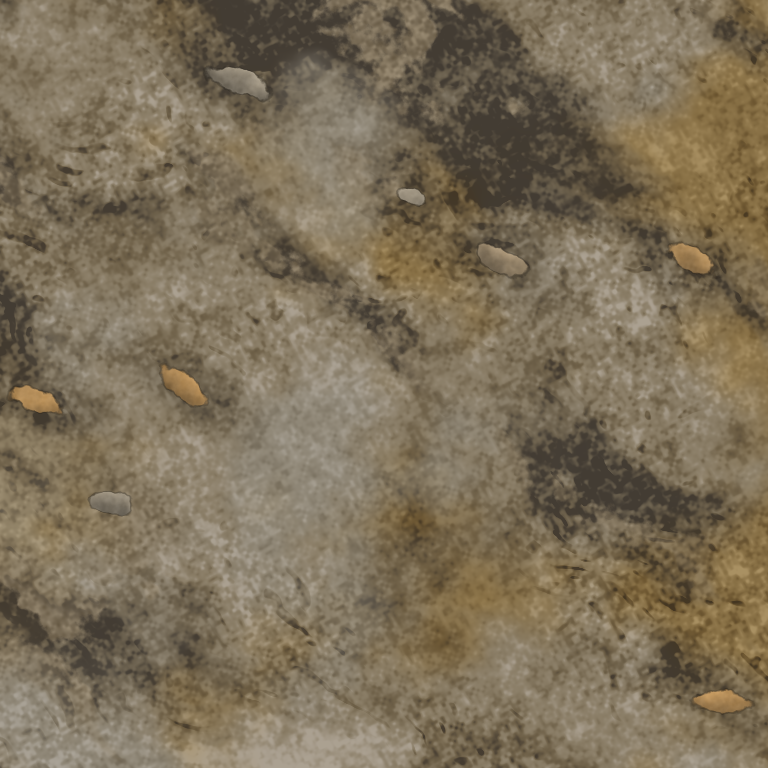
This texture is drawn by a Shadertoy shader. Its source:

```glsl
// Weathered stone ground with diagonal dark stains, ochre patches, gritty pits and scattered chips

float hash(vec2 p) {
    vec3 q = fract(vec3(p.xyx) * 0.1031);
    q += dot(q, q.yzx + 33.33);
    return fract((q.x + q.y) * q.z);
}

float noise(vec2 p) {
    vec2 i = floor(p), f = fract(p);
    f = f * f * (3.0 - 2.0 * f);
    return mix(mix(hash(i), hash(i + vec2(1, 0)), f.x),
               mix(hash(i + vec2(0, 1)), hash(i + vec2(1, 1)), f.x), f.y);
}

float fbm(vec2 p) {
    float sum = 0.0, amp = 0.516;
    for (int i = 0; i < 5; i++) {
        sum += amp * noise(p);
        p = mat2(1.6, 1.2, -1.2, 1.6) * p + 7.3;
        amp *= 0.5;
    }
    return sum;
}

vec2 rotate(vec2 p, float a) {
    float c = cos(a), s = sin(a);
    return vec2(c * p.x + s * p.y, c * p.y - s * p.x);
}

// Stone colour from dark damp soil to pale dry crust
vec3 stoneRamp(float t) {
    vec3 c = mix(vec3(0.27, 0.235, 0.19), vec3(0.43, 0.375, 0.28), smoothstep(0.0, 0.36, t));
    c = mix(c, vec3(0.54, 0.49, 0.40), smoothstep(0.30, 0.65, t));
    return mix(c, vec3(0.67, 0.63, 0.57), smoothstep(0.60, 1.05, t));
}

// Chips on a jittered grid: rgb is the chip colour, a its coverage; halo is the damp soil around it
vec4 chips(vec2 p, out float halo) {
    vec4 result = vec4(0.0);
    halo = 0.0;
    vec2 cell = floor(p * 5.0);
    float ragged = fbm(p * 38.0) - 0.5;
    vec2 bend = 0.07 * (vec2(fbm(p * 9.0), fbm(p * 9.0 + 31.0)) - 0.5);
    for (int y = -1; y <= 1; y++)
    for (int x = -1; x <= 1; x++) {
        vec2 id = cell + vec2(x, y);
        float present = step(mix(0.92, 0.48, clamp(id.y / 4.0, 0.0, 1.0)), hash(id + 17.0));
        vec2 center = (id + 0.2 + 0.6 * vec2(hash(id + 3.0), hash(id + 59.0))) / 5.0;
        vec2 d = p - center;
        float kind = hash(id + 83.0);

        vec2 wide = rotate(d + bend, -0.5) / vec2(0.15, 0.062);
        halo = max(halo, present * smoothstep(1.15, 0.1, length(wide)));

        vec2 local = rotate(d, -0.9 + 0.8 * hash(id + 41.0));
        vec2 size = mix(vec2(0.018, 0.010), vec2(0.040, 0.017), hash(id + 29.0));
        float e = length(local / size) + 1.3 * ragged;
        float cover = present * smoothstep(1.1, 0.82, e);
        vec3 tint = mix(vec3(0.69, 0.54, 0.34), vec3(0.60, 0.56, 0.49), smoothstep(0.45, 0.75, kind));
        tint *= 0.95 + 0.16 * local.y / size.y + 0.5 * ragged;
        result = mix(result, vec4(tint, 1.0), cover);
    }
    return result;
}

void mainImage(out vec4 fragColor, in vec2 fragCoord) {
    vec2 p = fragCoord / iResolution.y;
    vec2 warp = vec2(fbm(p * 5.0 + 11.0), fbm(p * 5.0 + 47.0)) - 0.5;
    vec2 flow = rotate(p + 0.16 * warp, -0.6);

    // Damp stains drawn out along the slope, denser towards the top
    float halo;
    vec4 chip = chips(p, halo);
    float streak = fbm(flow * vec2(2.4, 6.5) + 5.0);
    float stain = smoothstep(0.52, 0.74, streak + 0.17 * smoothstep(0.45, 1.0, p.y) - 0.01);
    stain = clamp(stain + 0.75 * halo, 0.0, 1.0);

    // Broad mottling, medium blotches and fine grit
    float rough = smoothstep(0.3, 0.7, fbm(p * 5.0 + 71.0));
    float grit = 0.34 * (noise(p * 105.0) - 0.5) + 0.38 * (noise(rotate(p, 0.5) * 205.0) - 0.5);
    float tone = 0.62 + 0.8 * (fbm(flow * vec2(3.0, 5.0) + 23.0) - 0.5);
    tone += 0.6 * (fbm(p * 24.0) - 0.5) + grit * mix(0.65, 1.25, rough);
    tone += 0.14 * (0.5 - p.y) - 0.52 * stain;

    // Sparse dark pits in the rough areas
    float pits = smoothstep(0.76, 0.92, noise(flow * vec2(48.0, 80.0)));
    tone -= 0.4 * pits * rough;
    vec3 color = stoneRamp(tone);

    // Ochre rust to the right, cool pale dust to the lower left
    float rust = smoothstep(0.47, 0.70, fbm(p * 4.0 + 91.0) + 0.10 * (p.x - 0.4));
    color *= mix(vec3(1.0), vec3(0.99, 0.90, 0.68), rust * (1.0 - 0.6 * stain));
    float dust = smoothstep(0.52, 0.72, fbm(p * 4.5 + 131.0) + 0.16 * (0.5 - p.x) * (1.3 - p.y));
    color = mix(color, vec3(0.59, 0.58, 0.55) + 0.22 * grit, 0.45 * dust * (1.0 - stain));
    color = mix(color, vec3(dot(color, vec3(0.34, 0.42, 0.24))), 0.25 * stain);

    // Crumbly pale crust lying inside the stains
    float crust = smoothstep(0.60, 0.68, fbm(flow * vec2(6.0, 11.0) + 157.0) + 0.25 * (fbm(p * 45.0) - 0.5));
    color = mix(color, vec3(0.56, 0.50, 0.40) + 0.35 * grit, 0.75 * crust * stain);

    color = mix(color, chip.rgb + 0.12 * grit, chip.a);
    fragColor = vec4(clamp(color, 0.0, 1.0), 1.0);
}
```
